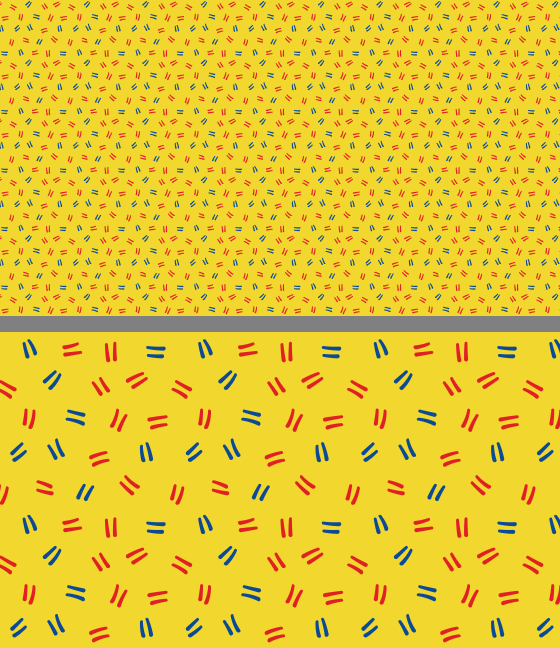
Top, the full canvas; bottom, a detail of the centre.
A WebGL 2 fragment shader for this pattern:

```glsl
#version 300 es
precision highp float;
// Scattered pairs of short red and blue brush strokes on a yellow ground, in a repeating tile.

uniform vec2 u_resolution;
out vec4 fragColor;

const vec3 YELLOW = vec3(0.945, 0.845, 0.18);
const vec3 RED = vec3(0.88, 0.13, 0.14);
const vec3 BLUE = vec3(0.05, 0.29, 0.58);

const float PI = 3.14159265;
const float TILE_SIZE = 0.1852;          // fraction of the canvas height
const vec2 GRID = vec2(4.0, 5.0);        // stroke pairs per tile
const float ROW_SHIFT = 0.4;             // staggers the rows, closes after five
const float JITTER = 0.065;
const float HALF_LENGTH = 0.044;
const float HALF_WIDTH = 0.0105;
const float HALF_GAP = 0.022;

float hash(float id, float salt) {
    return fract(sin(id * 12.9898 + salt * 78.233) * 43758.5453);
}

vec2 rotate(vec2 p, float angle) {
    float c = cos(angle), s = sin(angle);
    return vec2(c * p.x + s * p.y, c * p.y - s * p.x);
}

// Distance to a slightly bent stroke along x that thins towards its right end.
float strokeDistance(vec2 p, float halfLength, float halfWidth, float bend) {
    p.y += bend * p.x * p.x;
    float along = clamp(p.x, -halfLength, halfLength);
    float taper = mix(1.1, 0.8, 0.5 + 0.5 * along / halfLength);
    return length(p - vec2(along, 0.0)) - halfWidth * taper;
}

// Two nearly parallel strokes, each with its own slide, tilt and length.
float pairDistance(vec2 p, float id) {
    float nearest = 1.0;
    for (int i = 0; i < 2; i++) {
        float side = float(2 * i - 1);
        float salt = float(i) * 5.0;
        float slide = 0.02 * (hash(id, salt + 1.0) - 0.5);
        float tilt = 0.25 * (hash(id, salt + 2.0) - 0.5);
        float halfLength = HALF_LENGTH * mix(0.85, 1.1, hash(id, salt + 3.0));
        float bend = 4.0 * (hash(id, salt + 4.0) - 0.5);
        vec2 local = rotate(p - vec2(slide, side * HALF_GAP), tilt);
        nearest = min(nearest, strokeDistance(local, halfLength, HALF_WIDTH, bend));
    }
    return nearest;
}

float coverage(float dist, float pixel) {
    return clamp(0.5 - dist / pixel, 0.0, 1.0);
}

// Paints the jittered cells around p, wrapping their ids so that tiles repeat.
vec3 confetti(vec2 p, float pixel) {
    vec3 color = YELLOW;
    float count = GRID.x * GRID.y;
    for (int j = -1; j <= 1; j++) {
        float row = floor(p.y * GRID.y) + float(j);
        float wrappedRow = mod(row, GRID.y);
        float shift = fract(ROW_SHIFT * wrappedRow + 0.01);
        for (int i = -1; i <= 1; i++) {
            float column = floor(p.x * GRID.x - shift) + float(i);
            float id = mod(column, GRID.x) + GRID.x * wrappedRow;
            vec2 offset = JITTER * (vec2(hash(id, 11.0), hash(id, 12.0)) - 0.5);
            vec2 center = vec2(column + shift + 0.5, row + 0.5) / GRID + offset;

            // Stepping through the ids spreads angles and colours evenly.
            float angle = PI * (mod(id * 9.0, count) + hash(id, 13.0)) / count;
            vec3 ink = mod(id * 7.0, count) < 0.6 * count - 0.5 ? RED : BLUE;
            float dist = pairDistance(rotate(p - center, angle), id);
            color = mix(color, ink, coverage(dist, pixel));
        }
    }
    return color;
}

void main() {
    float scale = 1.0 / (u_resolution.y * TILE_SIZE);
    fragColor = vec4(confetti(gl_FragCoord.xy * scale, scale), 1.0);
}
```
